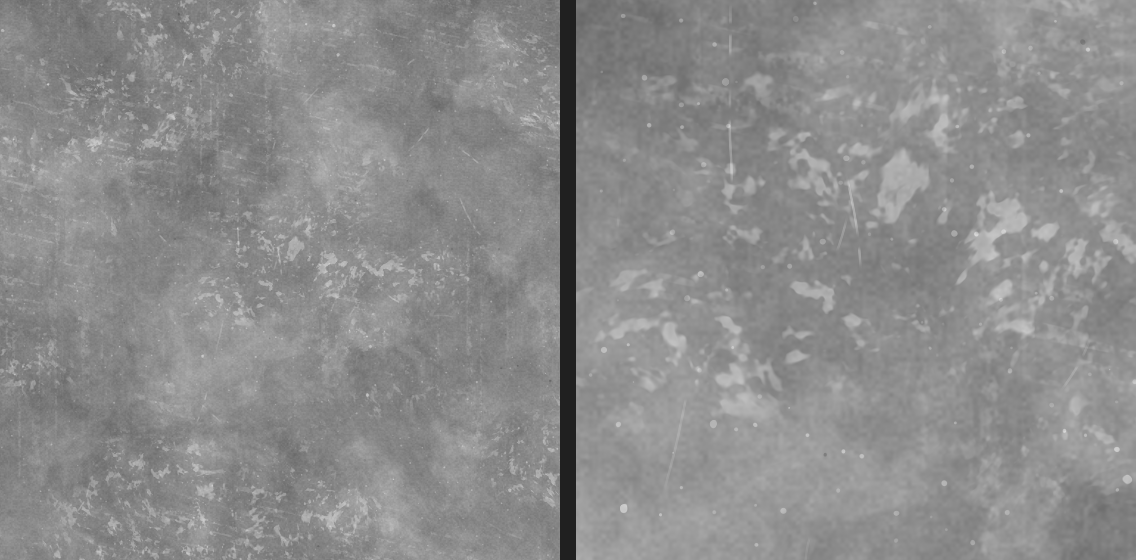
Left, the full canvas; right, a detail of the centre.
Reproduce this texture procedurally as a WebGL 2 fragment shader.

```glsl
#version 300 es
precision highp float;
// Worn grey concrete: cloudy tone and mottling from fractal noise, with
// soft worn patches, crusty abrasion, hatched scuffs, vertical streaks,
// hairline scratches and bright specks scattered by hashed loops and cells.
uniform vec2 u_resolution;
out vec4 fragColor;

float hash(vec2 p) {
  return fract(sin(dot(p, vec2(127.1, 311.7))) * 43758.5453);
}

vec2 hash2(vec2 p) {
  return vec2(hash(p), hash(p + 19.7));
}

float noise(vec2 p) {
  vec2 cell = floor(p), f = fract(p);
  f = f * f * (3.0 - 2.0 * f);
  float low = mix(hash(cell), hash(cell + vec2(1, 0)), f.x);
  float high = mix(hash(cell + vec2(0, 1)), hash(cell + vec2(1, 1)), f.x);
  return mix(low, high, f.y);
}

float fbm(vec2 p, int octaves, float gain) {
  float sum = 0.0, total = 0.0, weight = 1.0;
  for (int i = 0; i < octaves; i++) {
    sum += weight * noise(p);
    total += weight;
    weight *= gain;
    p = mat2(1.6, 1.2, -1.2, 1.6) * p + 7.3;
  }
  return sum / total;
}

mat2 rotation(float angle) {
  float c = cos(angle), s = sin(angle);
  return mat2(c, -s, s, c);
}

// Round bright chips, at most one per grid cell
float specks(vec2 p, float cells, float share, float radius, float pixel) {
  vec2 g = p * cells, id = floor(g);
  vec2 centre = 0.2 + 0.6 * hash2(id + cells);
  float size = radius * (0.4 + 0.6 * hash(id + 5.1));
  float d = length(fract(g) - centre) / cells;
  d += radius * 0.7 * (noise(p * 260.0) - 0.5);
  float dot1 = 1.0 - smoothstep(size - 0.7 * pixel, size + 0.7 * pixel, d);
  return dot1 * step(hash(id + 41.3), share) * (0.4 + 0.6 * hash(id + 8.8));
}

// Thin bent hairlines, steep ones being the most common
float scratches(vec2 p, float pixel) {
  float sum = 0.0;
  for (int i = 0; i < 44; i++) {
    vec2 seed = vec2(float(i), 3.7);
    float tilt = hash(seed + 2.2) - 0.5;
    float angle = 1.57 + 9.0 * tilt * abs(tilt);
    vec2 q = rotation(angle) * (p - hash2(seed));
    float halfLength = 0.008 + 0.06 * pow(hash(seed + 6.1), 3.0);
    q.y += (hash(seed + 9.4) - 0.5) * 0.35 * q.x * q.x / halfLength;
    float line = 1.0 - smoothstep(0.0004, 0.0004 + 1.1 * pixel, abs(q.y));
    float ends = 1.0 - smoothstep(0.6, 1.0, abs(q.x) / halfLength);
    sum += line * ends * (0.25 + 0.75 * hash(seed + 12.5));
  }
  return min(sum, 1.0) * smoothstep(0.2, 0.6, noise(p * 120.0));
}

// Rubbed ovals with ragged rims
float wornOvals(vec2 p, float ragged) {
  float cover = 0.0;
  for (int i = 0; i < 12; i++) {
    vec2 seed = vec2(float(i), 27.4);
    vec2 q = p - vec2(0.4, 0.0) - hash2(seed) * vec2(0.6, 1.0);
    q = rotation(hash(seed + 1.9) * 3.0) * q * vec2(1.0, 0.75);
    float radius = 0.016 + 0.022 * hash(seed + 4.6);
    float d = length(q) / radius + 2.6 * (ragged - 0.5);
    cover = max(cover, (1.0 - smoothstep(0.75, 1.1, d)) * (0.4 + 0.6 * hash(seed + 7.7)));
  }
  return cover;
}

void main() {
  vec2 p = gl_FragCoord.xy / u_resolution.y;
  float pixel = 1.0 / u_resolution.y;

  // Broad tone
  vec2 warp = vec2(fbm(p * 6.0, 4, 0.5), fbm(p * 6.0 + 31.0, 4, 0.5)) - 0.5;
  float clouds = fbm(p * 3.0 + warp * 0.7 + 11.0, 5, 0.5);
  float mottle = fbm(p * 17.0 + warp * 2.0, 5, 0.65);
  float fine = fbm(p * 110.0, 3, 0.8);
  float glow = exp(-dot(p - vec2(0.6, 0.68), p - vec2(0.6, 0.68)) * 22.0);
  float tone = 0.523 + 0.15 * (clouds - 0.5) + 0.15 * (mottle - 0.5) + 0.045 * glow;

  // Worn patches
  float patches = smoothstep(0.54, 0.7, fbm(p * 5.5 + warp * 1.6 + 53.0, 5, 0.55));
  tone += 0.05 * patches * (0.5 + mottle);
  tone += 0.06 * wornOvals(p + warp * 0.03, mottle) * (0.6 + 0.8 * fine);

  // Dark stains
  float stains = smoothstep(0.58, 0.75, fbm(p * vec2(9.0, 6.0) + 83.0, 5, 0.6));
  tone -= 0.045 * stains;

  // Crusty abrasion in clustered areas
  float crustArea = smoothstep(0.42, 0.68, fbm(p * vec2(4.0, 6.0) + 71.0, 4, 0.6));
  float crust = smoothstep(0.56, 0.74, fbm(p * 75.0 + warp * 6.0, 3, 0.8) + 0.25 * (mottle - 0.5));
  tone += 0.13 * crust * (0.12 + crustArea);

  // Slanted hatching and vertical streaks
  vec2 slant = rotation(-0.22) * p;
  float hatchArea = smoothstep(0.52, 0.66, fbm(p * 4.0 + 97.0, 3, 0.5));
  float hatch = smoothstep(0.6, 0.85, noise(slant * vec2(22.0, 190.0)));
  tone += 0.07 * hatch * hatchArea * smoothstep(0.35, 0.65, fine);
  float streakArea = smoothstep(0.55, 0.75, noise(p * vec2(7.0, 2.5) + 15.0));
  float streak = smoothstep(0.65, 0.95, noise(p * vec2(170.0, 5.0)));
  tone += 0.06 * streak * streakArea * smoothstep(0.3, 0.7, fine);

  // Scratches, chips and grain
  tone += 0.13 * scratches(p + warp * 0.01, pixel);
  tone += 0.17 * specks(p, 62.0, 0.22, 0.0016, pixel);
  tone += 0.24 * specks(p + 0.37, 17.0, 0.1, 0.0034, pixel);
  tone -= 0.12 * specks(p + 0.71, 24.0, 0.08, 0.0022, pixel);
  tone += 0.06 * (fine - 0.5) + 0.05 * (noise(p * 380.0) - 0.5);
  fragColor = vec4(vec3(clamp(tone, 0.36, 0.9)), 1.0);
}
```
